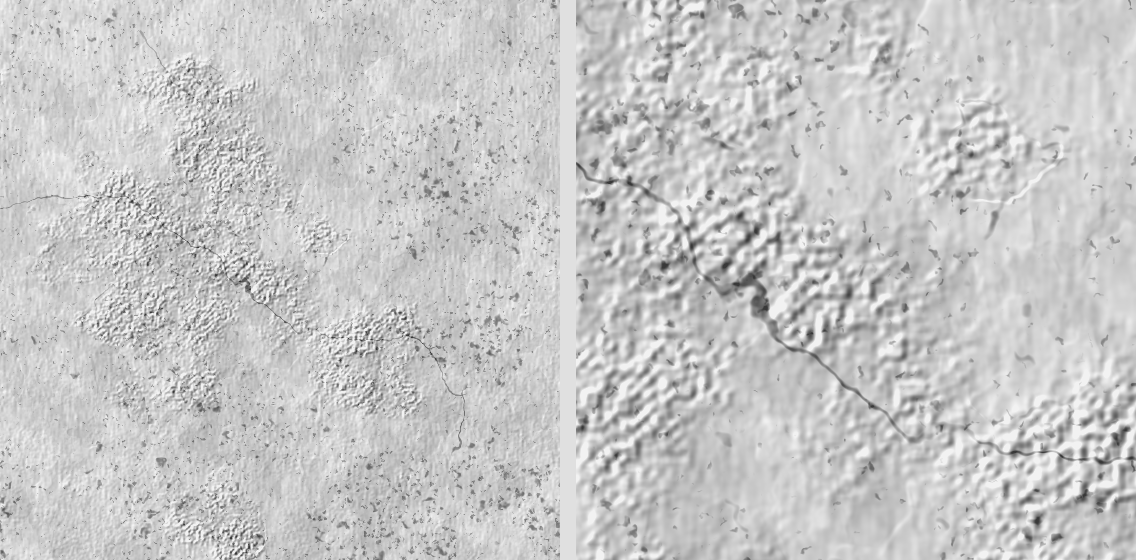
Left, the full canvas; right, a detail of the centre.
Give the GLSL for this texture, as a Shadertoy shader.

```glsl
// Weathered grey plaster: brushed vertical grain, peeled coats, rough bare patches,
// clustered pits and a long hairline crack. A height field is lit from the upper left
// and added to a layered tone; cellular noise places the pits.

#define BASE_TONE 0.803
#define PEEL_CONTRAST 0.055
#define STREAK_CONTRAST 0.06
#define RELIEF 1.0
#define ROUGH_GRAIN 0.68
#define GRAIN_SCALE 215.0
#define PIT_DARKNESS 0.33
#define CRACK_DARKNESS 0.36
#define TO_LIGHT vec2(-0.0018, 0.0013)

float hash(vec2 p) {
    vec3 q = fract(vec3(p.xyx) * 0.1031);
    q += dot(q, q.yzx + 33.33);
    return fract((q.x + q.y) * q.z);
}

float noise(vec2 p) {
    vec2 i = floor(p), f = fract(p);
    f = f * f * (3.0 - 2.0 * f);
    return mix(mix(hash(i), hash(i + vec2(1, 0)), f.x),
               mix(hash(i + vec2(0, 1)), hash(i + vec2(1, 1)), f.x), f.y);
}

float fbm(vec2 p) {
    float sum = 0.0, amp = 0.5;
    for (int i = 0; i < 5; i++) {
        sum += amp * noise(p);
        p = mat2(1.6, 1.2, -1.2, 1.6) * p + 7.3;
        amp *= 0.5;
    }
    return sum / 0.97;
}

float blob(vec2 p, vec2 center, vec2 radius) {
    return 1.0 - length((p - center) / radius);
}

// Signed field of the bare patches, positive inside
float bareField(vec2 p) {
    float d = blob(p, vec2(0.36, 0.57), vec2(0.17, 0.20));
    d = max(d, blob(p, vec2(0.38, 0.75), vec2(0.11, 0.12)));
    d = max(d, blob(p, vec2(0.23, 0.59), vec2(0.12, 0.07)));
    d = max(d, blob(p, vec2(0.28, 0.44), vec2(0.10, 0.12)));
    d = max(d, blob(p, vec2(0.67, 0.34), vec2(0.08, 0.08)));
    d = max(d, blob(p, vec2(0.38, 0.06), vec2(0.07, 0.06)));
    return max(d, -0.9) + 2.6 * (fbm(p * 14.0) - 0.5);
}

// Thin coats of paint: x = large flakes, y = small flakes
vec2 peeledCoats(vec2 p) {
    float large = fbm(p * vec2(10.0, 8.5) + 21.0);
    float small = fbm(p * vec2(27.0, 20.0) + 3.0);
    return smoothstep(vec2(0.46, 0.44), vec2(0.49, 0.54), vec2(large, small));
}

float height(vec2 p) {
    float bare = bareField(p);
    float patchy = smoothstep(0.3, 0.65, fbm(p * 23.0 + 5.0));
    float rough = smoothstep(-0.4, 0.4, bare) * (0.4 + 0.8 * patchy);
    rough += 0.25 * patchy * smoothstep(0.8, 0.1, p.y);
    float grain = noise(p * GRAIN_SCALE) + 0.5 * noise(p * GRAIN_SCALE * 0.55 + 9.0);
    float brushed = noise(p * vec2(205.0, 70.0)) + 0.3 * noise(p * vec2(110.0, 45.0));
    // Patch rims change between sharp steps and soft fades
    float rimWidth = mix(0.06, 0.9, smoothstep(0.35, 0.6, noise(p * 10.0)));
    return ROUGH_GRAIN * rough * grain + 0.14 * brushed
         - 0.16 * smoothstep(0.0, rimWidth, bare) + dot(peeledCoats(p), vec2(0.07, 0.06));
}

// Cellular pits with random radii; density scales them
float pits(vec2 p, float scale, float density) {
    vec2 q = p * scale + 0.7 * vec2(noise(p * scale * 1.7), noise(p * scale * 1.7 + 31.0));
    q += 0.35 * vec2(noise(p * scale * 4.0 + 8.0), noise(p * scale * 4.0 + 57.0));
    vec2 cell = floor(q);
    float ink = 0.0;
    for (int j = -1; j <= 1; j++)
    for (int i = -1; i <= 1; i++) {
        vec2 id = cell + vec2(i, j);
        vec2 center = id + vec2(hash(id + 11.0), hash(id + 47.0));
        float radius = 0.55 * density * pow(hash(id + 83.0), 4.0);
        float cover = 1.0 - smoothstep(radius * 0.3, radius + 0.1, length(q - center));
        ink = max(ink, cover * smoothstep(0.03, 0.2, radius));
    }
    return ink;
}

float crackPath(float x) {
    return 0.39 + 0.25 * (1.0 - smoothstep(0.2, 0.62, x)) - 0.09 * smoothstep(0.73, 0.82, x);
}

float crack(vec2 p) {
    vec2 q = p + 0.055 * (vec2(fbm(p * 17.0 + 2.0), fbm(p * 17.0 + 60.0)) - 0.5);
    float slope = (crackPath(q.x + 0.002) - crackPath(q.x)) / 0.002;
    float across = abs(q.y - crackPath(q.x)) / sqrt(1.0 + slope * slope);
    float hairline = 1.0 - smoothstep(0.0002, 0.0021, across);
    hairline *= (1.0 - smoothstep(0.815, 0.825, q.x)) * (0.4 + 0.75 * noise(p * 30.0));
    // The lower end opens into a ragged gash
    float gape = 0.007 * smoothstep(0.45, 0.8, noise(p * 25.0 + 4.0));
    float gash = 1.0 - smoothstep(gape, gape + 0.002, abs(q.x - 0.815));
    gash *= smoothstep(0.17, 0.19, q.y) * (1.0 - smoothstep(0.30, 0.32, q.y));
    // Short slanted scratch
    vec2 start = vec2(0.24, 0.95), run = vec2(0.10, -0.13);
    float t = clamp(dot(q - start, run) / dot(run, run), 0.0, 1.0);
    float scratch = 1.0 - smoothstep(0.0005, 0.003, length(q - start - run * t));
    return max(max(hairline, gash), 0.5 * scratch);
}

void mainImage(out vec4 fragColor, in vec2 fragCoord) {
    vec2 p = fragCoord / iResolution.xy;
    float bare = smoothstep(-0.3, 0.5, bareField(p));

    // Flat tone: broad light, coats, pale scuffs and brush streaks
    float tone = BASE_TONE + 0.025 * smoothstep(0.45, 0.9, p.y) * smoothstep(0.6, 0.1, p.x);
    tone -= 0.015 * smoothstep(0.55, 0.1, p.y) + 0.02 * bare;
    tone += PEEL_CONTRAST * dot(peeledCoats(p) - 0.6, vec2(0.65, 0.6));
    tone += 0.035 * smoothstep(0.54, 0.64, fbm(p * 15.0 + 40.0)) * (1.0 - bare);
    tone += STREAK_CONTRAST * (noise(p * vec2(215.0, 75.0) + 5.0) - 0.5);
    tone += 0.05 * (noise(p * 240.0) - 0.5);

    // Relief lit from the upper left
    tone += RELIEF * (height(p) - height(p + TO_LIGHT));

    // Pits gather on the right, at the foot and on bare plaster
    float cluster = smoothstep(0.45, 0.64, fbm(p * 8.0 + 14.0));
    float right = smoothstep(0.5, 0.8, p.x);
    float foot = smoothstep(0.45, 0.1, p.y);
    float density = 0.3 + cluster * (0.3 + 0.5 * right + 0.25 * foot);
    float ink = pits(p, 46.0, density * 0.75);
    ink = max(ink, 0.85 * pits(p + 3.0, 120.0, density + 0.45 * bare));
    tone -= PIT_DARKNESS * ink;

    tone -= CRACK_DARKNESS * crack(p);
    fragColor = vec4(vec3(clamp(tone, 0.22, 0.95)), 1.0);
}
```
